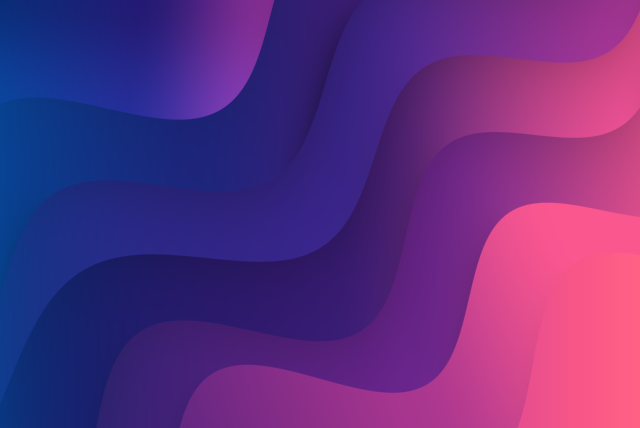
Reproduce this background procedurally as a Shadertoy shader.

```glsl
const float PI = 3.14159265;

// Three-stop colour ramp over 0..1
vec3 ramp(vec3 first, vec3 middle, vec3 last, float t) {
    vec3 start = mix(first, middle, clamp(2.0 * t, 0.0, 1.0));
    return mix(start, last, smoothstep(0.5, 1.0, t));
}

// Wave along the diagonal. trough: its lowest point;
// shape: amplitude, frequency, chirp; trend: drift, change of amplitude.
// Returns the signed depth below the crest line and its steepness.
vec2 wave(vec2 q, vec2 trough, vec3 shape, vec2 trend) {
    float w = q.x - trough.x;
    float phase = PI * w * (shape.y + shape.z * w);
    float amplitude = shape.x + trend.y * w;
    float height = trough.y + trend.x * w - amplitude * cos(phase);
    float slope = amplitude * PI * (shape.y + 2.0 * shape.z * w) * sin(phase);
    return vec2((height - q.y) / sqrt(1.0 + slope * slope), sin(phase));
}

// Lay a sheet over the colour; shade: inner darkening, cast shadow
vec3 cover(vec3 under, vec3 sheet, vec2 edge, vec2 shade) {
    float depth = edge.x;
    float aa = 0.8 / iResolution.y;
    under *= 1.0 - shade.y * max(edge.y, 0.0) * exp(-28.0 * abs(depth));
    sheet *= 1.0 - shade.x * exp(-9.0 * max(depth, 0.0));
    return mix(under, sheet, smoothstep(-aa, aa, depth));
}

void mainImage(out vec4 fragColor, in vec2 fragCoord) {
    vec2 p = fragCoord / iResolution.y;
    float x = fragCoord.x / iResolution.x;

    // Axes along and across the diagonal flow
    vec2 q = vec2(0.843 * p.x + 0.537 * p.y - 0.537,
                  -0.537 * p.x + 0.843 * p.y - 0.843);

    // Backdrop
    vec3 col = ramp(vec3(0.04, 0.17, 0.47), vec3(0.14, 0.10, 0.45),
                    vec3(0.53, 0.18, 0.58), (x + 0.1 * (1.0 - p.y)) / 0.43);
    col += vec3(0.03, 0.06, 0.15) * (1.0 - smoothstep(0.7, 1.0, p.y));

    // Blue sheets
    vec3 navy = ramp(vec3(0.05, 0.20, 0.51), vec3(0.12, 0.14, 0.49),
                     vec3(0.24, 0.12, 0.48), x / 0.56);
    vec2 edge = wave(q, vec2(0.297, -0.356), vec3(0.137, 2.25, 0.0), vec2(-0.035, 0.0));
    col = cover(col, navy, edge, vec2(0.1, 0.05));

    vec3 indigo = ramp(vec3(0.16, 0.14, 0.52), vec3(0.24, 0.15, 0.57),
                       vec3(0.68, 0.22, 0.61), x);
    edge = wave(q, vec2(0.3125, -0.572), vec3(0.123, 2.236, 0.0), vec2(0.0));
    col = cover(col, indigo, edge, vec2(0.2, 0.3));

    // Violet sheets
    vec3 violet = ramp(vec3(0.09, 0.07, 0.37), vec3(0.23, 0.11, 0.47),
                       vec3(0.96, 0.33, 0.60), x);
    edge = wave(q, vec2(0.328, -0.771), vec3(0.119, 2.17, 0.368), vec2(0.0, -0.03));
    col = cover(col, violet, edge, vec2(0.2, 0.06));

    vec3 purple = ramp(vec3(0.25, 0.11, 0.45), vec3(0.43, 0.15, 0.57),
                       vec3(0.93, 0.33, 0.56), (x - 0.14) / 0.96);
    edge = wave(q, vec2(0.309, -0.971), vec3(0.133, 2.38, 0.288), vec2(0.04, -0.06));
    col = cover(col, purple, edge, vec2(0.16, 0.1));

    // Pink sheets
    vec3 magenta = ramp(vec3(0.42, 0.14, 0.50), vec3(0.66, 0.21, 0.56),
                        vec3(0.98, 0.34, 0.56), (x + 0.25 * p.y - 0.28) / 0.72);
    edge = wave(q, vec2(0.363, -1.162), vec3(0.131, 2.534, 0.18), vec2(-0.03, -0.04));
    col = cover(col, magenta, edge, vec2(0.0, 0.12));

    vec3 coral = ramp(vec3(0.90, 0.30, 0.56), vec3(0.97, 0.34, 0.53),
                      vec3(1.0, 0.38, 0.52), (x - 0.8) / 0.2);
    edge = wave(q, vec2(0.381, -1.385), vec3(0.146, 2.355, 0.0), vec2(0.0));
    col = cover(col, coral, edge, vec2(0.0, 0.04));

    // Azure glow on the left side
    float glow = 0.65 * exp(-5.0 * p.x) * (1.0 - smoothstep(0.72, 1.05, p.y));
    col = mix(col, vec3(0.02, 0.30, 0.62), glow);

    fragColor = vec4(col, 1.0);
}
```
